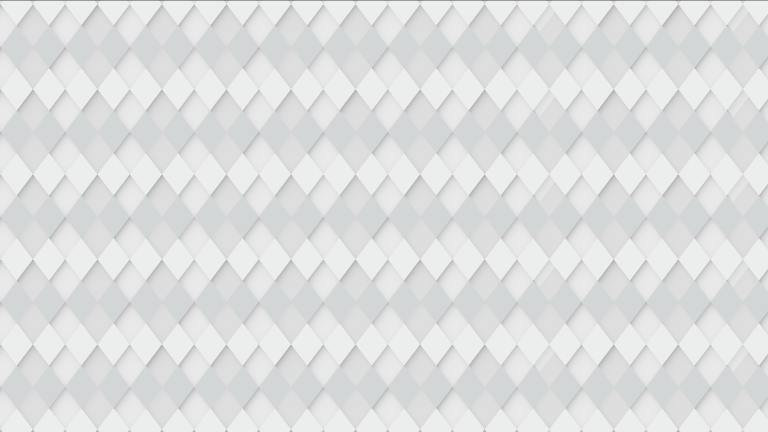
Write a Shadertoy shader that draws this pattern.

```glsl
// Rows of overlapping paper diamonds in pale greys with soft cast shadows.
#define GRID vec2(23.8, 10.16)
#define GRID_SHIFT vec2(0.02, 0.1)
#define WHITE vec3(0.926, 0.932, 0.929)
#define PALE vec3(0.915, 0.915, 0.915)
#define GREY vec3(0.872, 0.872, 0.872)
#define STEEL vec3(0.822, 0.840, 0.843)
#define SHADOW_DEPTH 0.2
#define SHADOW_WIDTH 0.13
#define FLAP_SHIFT vec2(0.2, 0.17)
#define TOP_LINE 0.0025
#define SAMPLES 3

float hash(vec2 p) {
    return fract(sin(dot(p, vec2(127.1, 311.7))) * 4375.85);
}

// Colour in rgb, height of the paper layer in a.
vec4 paper(vec2 cell) {
    float row = (cell.x - cell.y) * 0.5;
    if (fract(row) < 0.25) {
        return mod(row, 2.0) < 0.5 ? vec4(WHITE, 3.0) : vec4(STEEL, 2.0);
    }
    float column = (cell.x + cell.y + 1.0) * 0.5;
    return mod(column, 2.0) > 0.5 ? vec4(GREY, 1.8) : vec4(PALE, 0.0);
}

// Shadow that a higher neighbour casts across a shared edge.
float edgeShadow(vec2 neighbour, float height, float dist, float strength) {
    float rise = clamp(paper(neighbour).a - height, 0.0, 1.0);
    float vary = 0.85 + 0.3 * hash(neighbour);
    float reach = SHADOW_WIDTH * (0.5 + 0.5 * strength);
    return rise * strength * vary * exp(-dist / reach);
}

vec3 diamonds(vec2 p) {
    // Diagonal axes turn the diamonds into unit squares.
    vec2 diagonal = vec2(p.x + p.y, p.x - p.y);
    vec2 cell = floor(diagonal);
    vec2 f = fract(diagonal);
    vec4 sheet = paper(cell);

    // Light falls from the upper left.
    float shade = edgeShadow(cell - vec2(1, 0), sheet.a, f.x, 1.0);
    shade += edgeShadow(cell + vec2(0, 1), sheet.a, 1.0 - f.y, 0.25);
    shade += edgeShadow(cell - vec2(0, 1), sheet.a, f.y, 0.25);
    shade += edgeShadow(cell + vec2(1, 0), sheet.a, 1.0 - f.x, 0.1);
    vec3 color = sheet.rgb * (1.0 - SHADOW_DEPTH * min(shade, 1.2));

    // Displaced translucent flaps in a few columns on the right.
    vec2 q = p - vec2(16.5, 0.0) - FLAP_SHIFT;
    q = mod(q + vec2(3, 1), vec2(6, 2)) - vec2(3, 1);
    float flap = 1.0 - smoothstep(0.47, 0.5, abs(q.x) + abs(q.y));
    return mix(color, WHITE, 0.55 * flap * step(15.0, p.x));
}

void mainImage(out vec4 fragColor, in vec2 fragCoord) {
    vec3 color = vec3(0.0);
    // Average several samples per pixel for smooth edges.
    for (int j = 0; j < SAMPLES; j++) {
        for (int i = 0; i < SAMPLES; i++) {
            vec2 jitter = (vec2(i, j) + 0.5) / float(SAMPLES) - 0.5;
            vec2 uv = (fragCoord + jitter) / iResolution.xy;
            vec2 p = vec2(uv.x, 1.0 - uv.y) * GRID - GRID_SHIFT;
            float line = step(1.0 - TOP_LINE, uv.y);
            color += diamonds(p) * (1.0 - 0.35 * line);
        }
    }
    fragColor = vec4(color / float(SAMPLES * SAMPLES), 1.0);
}
```
